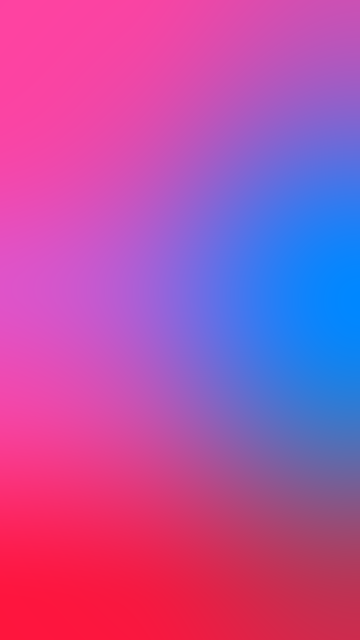
Give the GLSL for this background, as a Shadertoy shader.

```glsl
// Bell-shaped falloff: 1 at the centre, fading with distance.
float bell(float d, float width) {
    return exp(-d * d / (width * width));
}

// Warm vertical gradient: red at the bottom, pink above, an orchid band between.
vec3 warmGradient(float y) {
    vec3 pink = vec3(1.0, 0.26, 0.63);
    vec3 red = vec3(1.0, 0.08, 0.24);
    vec3 orchid = vec3(0.9, 0.32, 0.78);
    vec3 colour = mix(red, pink, smoothstep(0.05, 0.4, y));
    return mix(colour, orchid, bell(y - 0.55, 0.15));
}

// Strength of the blue glow at the right edge, with a faint cool side tint.
float coolAmount(vec2 uv) {
    float dy = uv.y - 0.53;
    float glow = bell(uv.x - 1.0, 0.53) * bell(dy, dy > 0.0 ? 0.30 : 0.33);
    float sideTint = 0.13 * smoothstep(0.35, 1.0, uv.x);
    return 1.0 - (1.0 - glow) * (1.0 - sideTint);
}

void mainImage(out vec4 fragColor, in vec2 fragCoord) {
    vec2 uv = fragCoord / iResolution.xy;

    // The blue dulls toward the bottom.
    vec3 blue = vec3(0.0, 0.53, mix(0.57, 1.0, smoothstep(0.1, 0.52, uv.y)));

    vec3 colour = mix(warmGradient(uv.y), blue, coolAmount(uv));
    fragColor = vec4(colour, 1.0);
}
```
